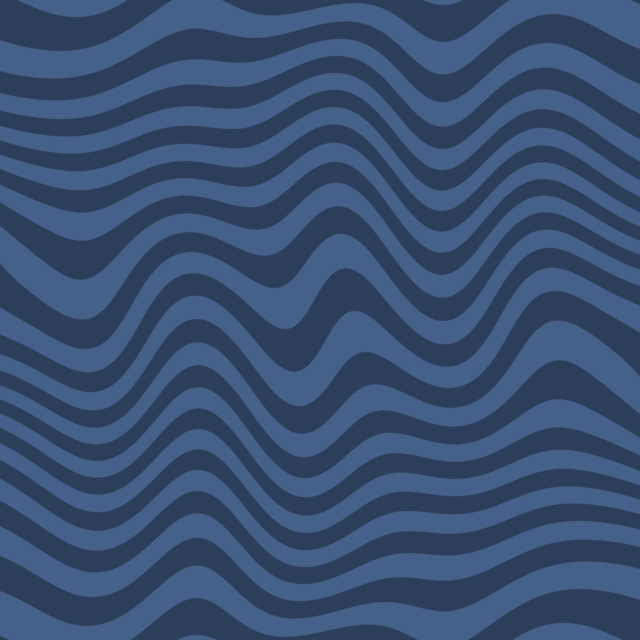
Give the GLSL for this background, as a three.js fragment shader.

```glsl
// Flowing two-tone blue wave bands, bent by layered sines and turning about the centre.
varying vec2 vUv;

const vec3 DARK_BLUE = vec3(0.172, 0.247, 0.353);
const vec3 LIGHT_BLUE = vec3(0.270, 0.380, 0.540);
const float TAU = 6.2831853;
const float BAND_HEIGHT = 0.0358;   // mean height of one band
const float EDGE_SOFTNESS = 0.0013; // half width of the smoothed edge
const float GRADIENT_STEP = 0.001;

// Amplitudes of the first four harmonics across the canvas
const vec4 SWELL = vec4(0.0065, -0.031, 0.023, 0.016);
const vec4 BULGE = vec4(0.025, 0.018, 0.030, 0.005);
const float BULGE_MEAN = 0.0015;
const float SWELL_FADE = 0.4;       // weaker swell toward top and bottom
const float PINCH_MEAN = 0.0195;
const float PINCH_VARIATION = 0.009;
const vec2 SIDE_RIPPLE = vec2(0.21, 0.10);

// Vertical shift of the bands at a point measured from the centre
float bandShift(vec2 p) {
  vec4 harmonics = vec4(1.0, 2.0, 3.0, 4.0) * p.x * TAU;
  float t = p.y * TAU;
  float swell = dot(SWELL, sin(harmonics)) * (1.0 + SWELL_FADE * cos(t));
  float bulge = (BULGE_MEAN + dot(BULGE, cos(harmonics))) * sin(t);
  float pinch = (PINCH_MEAN - PINCH_VARIATION * cos(harmonics.x)) * sin(2.0 * t);
  float ripple = p.x * p.x * p.x * dot(SIDE_RIPPLE, cos(vec2(2.0, 3.0) * t));
  return swell + bulge + pinch + ripple;
}

// Continuous band number; the middle of each band is a whole number
float bandLevel(vec2 p) {
  return (p.y - bandShift(p)) / BAND_HEIGHT;
}

void main() {
  vec2 p = vUv - 0.5;
  float level = bandLevel(p);

  // Slope of the level, to give every edge the same softness
  vec2 slope = vec2(bandLevel(p + vec2(GRADIENT_STEP, 0.0)),
                    bandLevel(p + vec2(0.0, GRADIENT_STEP))) - level;
  float steepness = max(length(slope) / GRADIENT_STEP, 1.0);

  // Signed distance to the nearest edge, positive inside even (dark) bands
  float inside = (0.5 - abs(mod(level + 1.0, 2.0) - 1.0)) / steepness;
  float darkness = smoothstep(-EDGE_SOFTNESS, EDGE_SOFTNESS, inside);

  gl_FragColor = vec4(mix(LIGHT_BLUE, DARK_BLUE, darkness), 1.0);
}
```
